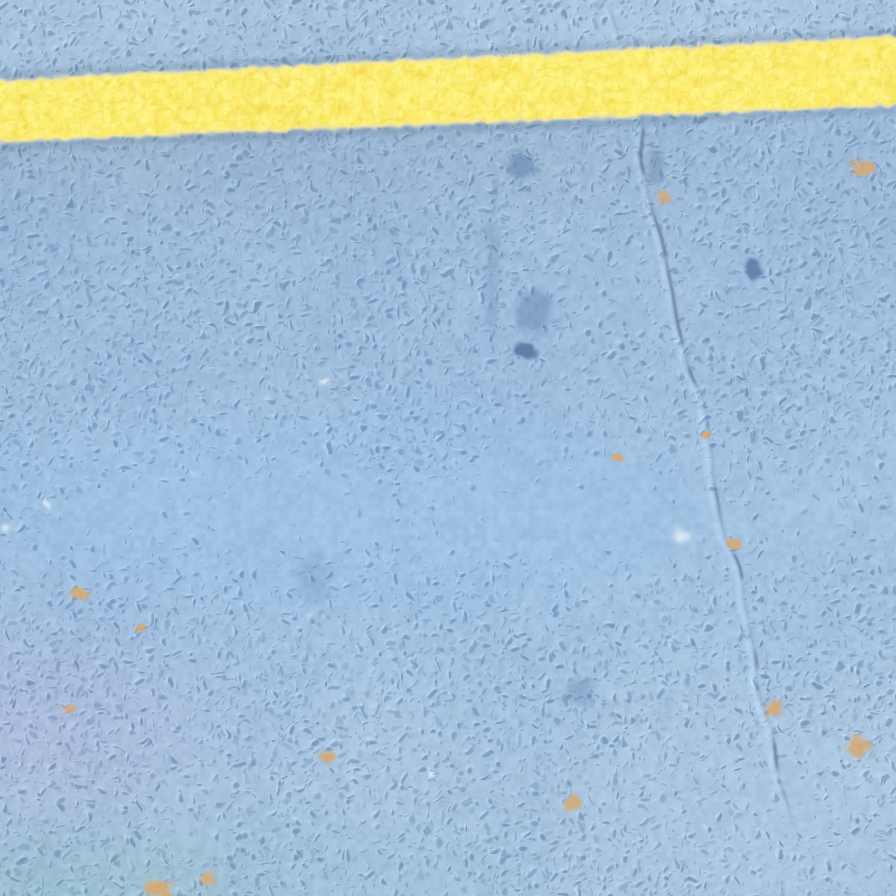
This texture is drawn by a Shadertoy shader. Its source:

```glsl
// Painted blue asphalt crossed by a slightly tilted yellow line and a thin crack.
// Soft gradients and value noise tint the ground; jittered cells carve lit pits,
// and short lists of smudges, rust flecks and chips are blended in by loops.

#define BLUE_BASE   vec3(0.615, 0.735, 0.858)
#define BLUE_LIGHT  vec3(0.675, 0.780, 0.880)
#define PIT_COLOR   vec3(0.370, 0.510, 0.660)
#define YELLOW_DEEP vec3(0.975, 0.895, 0.350)
#define YELLOW_PALE vec3(0.995, 0.965, 0.540)
#define RUST_COLOR  vec3(0.850, 0.660, 0.430)
#define PIT_CELLS   82.0
#define PIT_DEPTH   0.62
#define EDGE_SOFT   0.0028
#define CRACK_WIDTH 0.0022

float hash(vec2 p) {
    vec3 q = fract(p.xyx * vec3(0.1031, 0.1030, 0.0973));
    q += dot(q, q.yzx + 33.33);
    return fract((q.x + q.y) * q.z);
}

float noise(vec2 p) {
    vec2 i = floor(p), f = fract(p);
    f = f * f * (3.0 - 2.0 * f);
    return mix(mix(hash(i), hash(i + vec2(1, 0)), f.x),
               mix(hash(i + vec2(0, 1)), hash(i + vec2(1, 1)), f.x), f.y);
}

float fbm(vec2 p) {
    float sum = 0.0, amp = 0.5;
    for (int i = 0; i < 4; i++) {
        sum += amp * noise(p);
        p = mat2(1.6, 1.2, -1.2, 1.6) * p + 7.3;
        amp *= 0.5;
    }
    return sum / 0.9375;
}

// Soft elliptical blob, one at its centre
float blob(vec2 p, vec2 center, vec2 radius) {
    vec2 d = (p - center) / radius;
    return exp(-dot(d, d));
}

// Randomly turned elongated pits: x is shade, y is the lit rim beside it
vec2 pits(vec2 p, float density, float seed) {
    vec2 cell = floor(p), result = vec2(0.0);
    for (int j = -1; j <= 1; j++)
    for (int i = -1; i <= 1; i++) {
        vec2 id = cell + vec2(i, j), key = id + seed;
        if (hash(key + 3.7) > density) continue;
        vec2 d = p - id - vec2(hash(key + 11.0), hash(key + 23.0));
        float angle = 0.9 + 2.4 * (hash(key + 37.0) - 0.5);
        mat2 turn = mat2(cos(angle), -sin(angle), sin(angle), cos(angle));
        vec2 size = vec2(0.24 + 0.22 * hash(key + 41.0), 0.15 + 0.09 * hash(key + 53.0));
        float strength = 0.25 + 0.75 * hash(key + 61.0);
        float shade = 1.0 - smoothstep(0.5, 1.25, length(turn * d / size));
        float rim = 1.0 - smoothstep(0.3, 1.4, length(turn * (d - vec2(-0.22, 0.20)) / size));
        result = max(result, strength * vec2(shade, rim));
    }
    return result;
}

// Broad tints of the blue paint
vec3 groundTint(vec2 uv) {
    float light = 0.75 * smoothstep(0.86, 0.96, uv.y)
                + 0.65 * smoothstep(0.42, 0.12, uv.y)
                + 0.35 * blob(uv, vec2(0.9, 0.5), vec2(0.25, 0.4))
                + 0.7 * (fbm(uv * 7.0) - 0.4);
    vec3 col = mix(BLUE_BASE, BLUE_LIGHT, clamp(light, -0.2, 1.1));
    col += vec3(0.00, 0.025, 0.035) * blob(uv, vec2(0.4, 0.42), vec2(0.5, 0.13));
    col -= vec3(0.01, 0.025, 0.035) * blob(uv, vec2(0.2, 0.84), vec2(0.6, 0.09));
    col += vec3(0.015, -0.03, -0.01) * blob(uv, vec2(0.05, 0.19), vec2(0.16, 0.12));
    col += vec3(-0.035, -0.005, -0.045) * blob(uv, vec2(0.08, 0.01), vec2(0.3, 0.08));
    return col;
}

void mainImage(out vec4 fragColor, in vec2 fragCoord) {
    vec2 uv = fragCoord / iResolution.xy;
    vec2 warp = uv + 0.008 * (vec2(noise(uv * 95.0), noise(uv * 95.0 + 40.0)) - 0.5);
    vec3 col = groundTint(uv);

    // Pits thin out in the worn band and beside the crack
    float density = 0.78 - 0.62 * blob(uv, vec2(0.45, 0.42), vec2(0.9, 0.075));
    density -= 0.42 * blob(uv, vec2(0.66, 0.57), vec2(0.10, 0.27));
    density -= 0.40 * blob(uv, vec2(0.93, 0.06), vec2(0.14, 0.12));
    density += 0.7 * (fbm(uv * 9.0 + 5.0) - 0.5);
    vec2 pit = max(pits(warp * PIT_CELLS, density, 0.0),
                   0.65 * pits(warp * PIT_CELLS * 1.5, density * 0.7, 90.0));
    float grain = fbm(uv * 150.0) - 0.5;
    col += 0.085 * grain + 0.055 * pit.y * (1.0 - pit.x);
    col = mix(col, PIT_COLOR, PIT_DEPTH * pit.x);

    // Smudges: centre and radii, with matching strengths
    vec4 smudges[8] = vec4[8](
        vec4(0.583, 0.814, 0.017, 0.016), vec4(0.597, 0.651, 0.021, 0.027),
        vec4(0.587, 0.609, 0.014, 0.009), vec4(0.841, 0.700, 0.011, 0.013),
        vec4(0.647, 0.229, 0.018, 0.018), vec4(0.732, 0.812, 0.011, 0.020),
        vec4(0.550, 0.690, 0.010, 0.085), vec4(0.350, 0.355, 0.022, 0.030));
    float depths[8] = float[8](0.50, 0.42, 0.95, 0.85, 0.28, 0.35, 0.20, 0.20);
    for (int i = 0; i < 8; i++) {
        float mask = smoothstep(0.15, 0.75, blob(warp, smudges[i].xy, smudges[i].zw));
        col = mix(col, vec3(0.36, 0.48, 0.65), depths[i] * mask);
    }

    // Crack, with a pale lip on its left
    float offset = uv.x - (0.901 - 0.219 * uv.y) - 0.012 * (noise(vec2(uv.y * 22.0, 3.0)) - 0.5);
    float reach = smoothstep(0.07, 0.16, uv.y) * mix(1.0, 0.3, smoothstep(0.86, 0.9, uv.y));
    float broken = 0.25 + 0.75 * smoothstep(0.3, 0.65, noise(vec2(uv.y * 38.0, 8.0)));
    col += 0.045 * reach * exp(-pow((offset + 0.006) / 0.004, 2.0));
    col = mix(col, vec3(0.41, 0.48, 0.61), 0.75 * reach * broken * exp(-pow(offset / CRACK_WIDTH, 2.0)));

    // Rust flecks: centre and radius
    vec3 rust[14] = vec3[14](
        vec3(0.963, 0.814, 0.014), vec3(0.742, 0.779, 0.009), vec3(0.088, 0.338, 0.010),
        vec3(0.156, 0.300, 0.007), vec3(0.078, 0.210, 0.008), vec3(0.366, 0.156, 0.010),
        vec3(0.863, 0.209, 0.012), vec3(0.820, 0.395, 0.008), vec3(0.176, 0.009, 0.017),
        vec3(0.232, 0.018, 0.010), vec3(0.638, 0.104, 0.011), vec3(0.688, 0.490, 0.008),
        vec3(0.788, 0.512, 0.006), vec3(0.957, 0.167, 0.014));
    for (int i = 0; i < 14; i++) {
        float mask = blob(warp, rust[i].xy, rust[i].z * vec2(1.0, 0.8));
        col = mix(col, RUST_COLOR, 0.85 * smoothstep(0.15, 0.8, mask * (0.65 + 0.7 * noise(uv * 170.0))));
    }

    // White chips
    vec2 chips[5] = vec2[5](vec2(0.762, 0.402), vec2(0.052, 0.438), vec2(0.007, 0.411),
                            vec2(0.362, 0.577), vec2(0.482, 0.134));
    for (int i = 0; i < 5; i++)
        col = mix(col, vec3(0.89, 0.94, 0.98), 0.8 * blob(warp, chips[i], vec2(i == 0 ? 0.008 : 0.005)));

    // Yellow line with rough edges and wormy mottling
    float rough = 0.004 * (noise(uv * 110.0) - 0.5);
    float inside = min(0.911 + 0.049 * uv.x - uv.y, uv.y - 0.841 - 0.0405 * uv.x) + rough;
    float worms = 1.0 - smoothstep(0.0, 0.13, abs(noise(warp * 85.0 + 17.0) - 0.5));
    vec3 paint = mix(YELLOW_DEEP, YELLOW_PALE, clamp(0.58 + 1.5 * grain + 0.2 * pit.y, 0.0, 1.0));
    paint -= vec3(0.035, 0.075, 0.10) * (0.45 * worms + 0.55 * pit.x);
    paint = mix(vec3(0.94, 0.89, 0.65), paint, smoothstep(0.0, 0.006, inside));
    col *= 1.0 - 0.09 * exp(-pow((inside + 0.005) / 0.005, 2.0));
    col = mix(col, paint, smoothstep(-EDGE_SOFT, EDGE_SOFT, inside));

    fragColor = vec4(clamp(col, 0.0, 1.0), 1.0);
}
```
